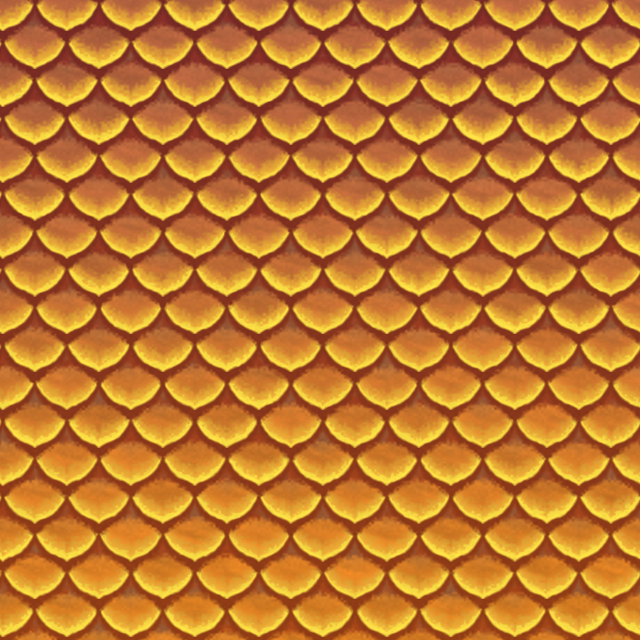
A Shadertoy shader for this pattern:

```glsl
#define COLUMNS 10.0
#define ROWS 16.9
#define OFFSET vec2(0.045, 0.07)
#define GRAIN 230.0
#define YELLOW vec3(0.99, 0.88, 0.27)
#define AMBER vec3(0.91, 0.67, 0.21)
#define BODY_LOW vec3(0.85, 0.49, 0.13)
#define BODY_HIGH vec3(0.70, 0.38, 0.24)
#define SHADE_LOW vec3(0.57, 0.24, 0.08)
#define SHADE_HIGH vec3(0.46, 0.16, 0.14)
#define MOSS vec3(0.56, 0.40, 0.27)

float hash(vec2 p) {
    return fract(sin(dot(p, vec2(127.1, 311.7))) * 43758.5453);
}

float noise(vec2 p) {
    vec2 i = floor(p), f = fract(p);
    f = f * f * (3.0 - 2.0 * f);
    return mix(mix(hash(i), hash(i + vec2(1, 0)), f.x),
               mix(hash(i + vec2(0, 1)), hash(i + vec2(1, 1)), f.x), f.y);
}

// Height of the pointed lower rim at distance u from the scale axis
float rimHeight(float u) {
    return 0.15 * (1.0 - exp(-12.0 * u)) + 5.0 * u * u * u;
}

float rimSlope(float u) {
    return 1.8 * exp(-12.0 * u) + 15.0 * u * u;
}

// Scale-local position: x from the axis, y up from the tip
vec2 scaleLocal(vec2 grid, float row, out vec2 id) {
    float x = grid.x + 0.5 * mod(row, 2.0);
    id = vec2(floor(x + 0.5), row);
    return vec2(x - id.x, grid.y - row);
}

vec3 shadeScale(vec2 local, vec2 id, vec2 uv) {
    float u = abs(local.x);
    float grain = noise(uv * GRAIN) - 0.5;
    float streak = noise(uv * vec2(24.0, 110.0) + vec2(0.0, 30.0 * uv.x)) - 0.5;
    float tone = hash(id) - 0.5;

    // Lit face, from the bright rim up to the body colour
    float rise = local.y - rimHeight(u);
    float level = rise + 0.22 * grain * smoothstep(0.0, 0.2, rise) + 0.08 * tone;
    vec3 body = mix(BODY_LOW, BODY_HIGH, smoothstep(0.0, 0.95, uv.y));
    body *= 1.0 + 0.12 * streak + 0.08 * tone;
    body = mix(body, MOSS * 1.1, 0.35 * smoothstep(0.55, 1.1, rise) * hash(id + 7.3));
    vec3 face = mix(YELLOW, AMBER, smoothstep(0.06, 0.24, level));
    face = mix(face, body, smoothstep(0.18, 0.62, level));

    // Shadow under the overlapping row, with dull patches at its peak
    float depth = 1.0 + rimHeight(0.5 - u) - local.y;
    vec3 shade = mix(SHADE_LOW, SHADE_HIGH, uv.y);
    float patches = smoothstep(0.35, 0.8, noise(uv * 70.0) * 0.6 + hash(id + 2.9) * 0.5);
    vec3 peak = mix(shade * 1.15, MOSS, 0.6 * patches);
    shade = mix(shade, peak, smoothstep(0.12, 0.4, depth) * smoothstep(0.3, 0.1, u));

    float arch = 1.15 - 2.0 * u * u + 0.1 * grain;
    vec3 color = mix(face, shade, smoothstep(arch - 0.12, arch + 0.1, local.y));
    return color * (1.0 + 0.08 * grain);
}

void mainImage(out vec4 fragColor, in vec2 fragCoord) {
    vec2 uv = fragCoord / iResolution.xy;
    vec2 grid = uv * vec2(COLUMNS, ROWS) - OFFSET;
    float row = floor(grid.y);

    // Each row lies over the one below it
    vec2 upperId, lowerId;
    vec2 upper = scaleLocal(grid, row, upperId);
    vec2 lower = scaleLocal(grid, row - 1.0, lowerId);

    float u = abs(upper.x);
    float ragged = 0.03 * (noise(uv * GRAIN * 0.7) - 0.5);
    float rise = upper.y - rimHeight(u) + ragged * smoothstep(0.0, 0.1, u);
    float soft = 1.2 * ROWS / iResolution.y * (1.0 + rimSlope(u) * COLUMNS / ROWS);
    float cover = smoothstep(-soft, soft, rise);

    vec3 color = mix(shadeScale(lower, lowerId, uv), shadeScale(upper, upperId, uv), cover);
    fragColor = vec4(color, 1.0);
}
```
